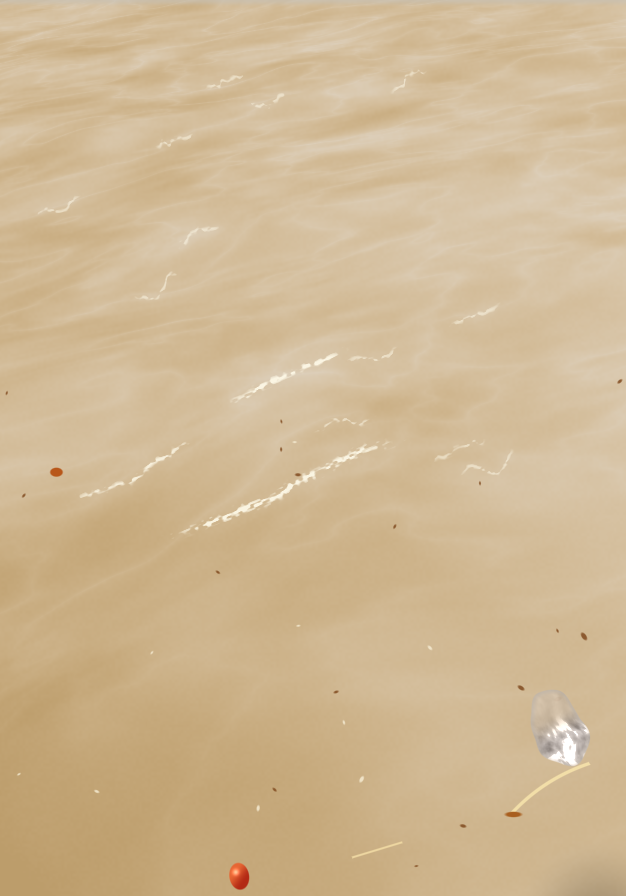
Give the GLSL for this texture, as a WebGL 2 fragment shader.

```glsl
#version 300 es
precision highp float;
// Silty tan water seen at a slant: perspective-scaled noise makes the ripples,
// broken glitter marks a few wave crests, and hashed specks, sticks,
// a red fruit and a crumpled clear bag float near the shore.
uniform vec2 u_resolution;
out vec4 fragColor;

float hash(vec2 p) {
    vec3 q = fract(vec3(p.xyx) * 0.1031);
    q += dot(q, q.yzx + 33.33);
    return fract((q.x + q.y) * q.z);
}

float noise(vec2 p) {
    vec2 i = floor(p), f = fract(p);
    f = f * f * (3.0 - 2.0 * f);
    return mix(mix(hash(i), hash(i + vec2(1, 0)), f.x),
               mix(hash(i + vec2(0, 1)), hash(i + vec2(1, 1)), f.x), f.y);
}

float fbm(vec2 p) {
    float sum = 0.0, amp = 0.5;
    for (int i = 0; i < 4; i++) {
        sum += amp * noise(p);
        p = mat2(1.7, 0.5, -0.5, 1.9) * p + 17.3;
        amp *= 0.5;
    }
    return sum / 0.94;
}

mat2 rotation(float a) {
    return mat2(cos(a), -sin(a), sin(a), cos(a));
}

// Position along a segment (x, 0 to 1) and signed distance across it (y).
vec2 alongAcross(vec2 p, vec2 a, vec2 b) {
    vec2 d = normalize(b - a);
    return vec2(dot(p - a, d) / length(b - a), dot(p - a, vec2(-d.y, d.x)));
}

// Broken sparkle along a wavy crest; x is the glitter, y the soft sheen.
vec2 crest(vec2 p, vec2 a, vec2 b, float width) {
    vec2 s = alongAcross(p, a, b);
    s.y += 0.022 * (noise(vec2(s.x * 3.0 + a.x * 40.0, a.y * 30.0)) - 0.5);
    s.y += 0.006 * (noise(vec2(s.x * 11.0, a.y * 70.0)) - 0.5);
    float taper = smoothstep(0.0, 0.25, s.x) * smoothstep(1.0, 0.75, s.x);
    float band = exp(-pow(s.y / width, 2.0)) * taper;
    vec2 cell = rotation(0.4) * p * vec2(210.0, 400.0);
    float glitter = smoothstep(0.5, 0.85, noise(cell) * 0.75 + band * 0.5 - 0.1);
    return vec2(glitter * band, exp(-pow(s.y / (width * 4.0), 2.0)) * taper);
}

float stick(vec2 p, vec2 a, vec2 b, float bow, float width, float px) {
    vec2 s = alongAcross(p, a, b);
    float d = abs(s.y - bow * 4.0 * s.x * (1.0 - s.x)) - width;
    d = max(d, max(-s.x, s.x - 1.0) * length(b - a));
    return smoothstep(px, -px, d);
}

float blob(vec2 p, vec2 radius, float px) {
    float d = (length(p / radius) - 1.0) * min(radius.x, radius.y);
    return smoothstep(px, -px, d);
}

void main() {
    vec2 p = gl_FragCoord.xy / u_resolution.y;
    float px = 0.8 / u_resolution.y;

    // Ripples shrink and flatten with distance
    float slanted = p.y - mix(0.42, 0.15, p.y) * (p.x - 0.35);
    float depth = 1.0 / (1.35 - slanted);
    vec2 w = vec2((p.x - 0.35) * depth * 5.0, depth * 9.0);
    w += 0.9 * vec2(noise(w * 0.7), noise(w * 0.7 + 31.0));
    float swell = fbm(w) - 0.5;
    float ridge = 1.0 - abs(2.0 * fbm(w * vec2(1.1, 1.4) + 53.0) - 1.0);
    float far = smoothstep(0.05, 0.65, p.y);
    float tone = mix(0.2, 0.65, smoothstep(-0.1, 0.7, p.y));
    tone += 0.55 * (p.x - 0.35) * (1.0 - 0.7 * p.y);
    tone += swell * mix(0.45, 0.85, far);
    tone += (pow(ridge, 6.0) - 0.35) * mix(0.08, 0.22, far);
    tone += 0.05 * (noise(p * 300.0) - 0.5);

    // Glitter on three long crests and many short ones
    vec2 shine = crest(p, vec2(0.17, 0.39), vec2(0.47, 0.515), 0.0055);
    shine += crest(p, vec2(0.24, 0.55), vec2(0.40, 0.61), 0.0045);
    shine += 0.8 * crest(p, vec2(0.07, 0.43), vec2(0.23, 0.51), 0.0035);
    for (int i = 0; i < 12; i++) {
        float k = float(i);
        vec2 a = vec2(0.64 * hash(vec2(k, 3.0)), 0.42 + 0.5 * hash(vec2(k, 8.0)));
        vec2 span = vec2(0.08, 0.028) * (1.3 - a.y * 0.7);
        shine += 0.5 * crest(p, a, a + span, 0.0028);
    }
    tone = clamp(tone + 0.12 * shine.y, -0.08, 1.05);
    vec3 color = mix(vec3(0.75, 0.63, 0.44), vec3(0.86, 0.80, 0.71), tone);
    color += tone * (1.0 - tone) * vec3(0.05, 0.03, 0.0);
    color = mix(color, vec3(0.99, 0.97, 0.90), min(shine.x * 1.1, 0.95));
    color = mix(color, vec3(0.78, 0.76, 0.72), 0.6 * smoothstep(0.992, 1.0, p.y));
    color *= 1.0 - 0.2 * smoothstep(0.10, 0.0, length(p - vec2(0.67, -0.03)));

    // Scattered specks, dark bark and pale foam
    for (int i = 0; i < 26; i++) {
        float k = float(i);
        vec2 at = vec2(0.7, 0.58) * vec2(hash(vec2(k, 21.0)), hash(vec2(k, 47.0)));
        float size = mix(0.0012, 0.0032, pow(hash(vec2(k, 5.0)), 2.0));
        vec2 q = rotation(k * 2.4) * (p - at);
        vec3 tint = i % 3 == 0 ? vec3(0.96, 0.92, 0.82) : vec3(0.50, 0.29, 0.12);
        color = mix(color, tint, 0.85 * blob(q, size * vec2(1.5, 0.8), px));
    }
    color = mix(color, vec3(0.72, 0.34, 0.10), blob(p - vec2(0.063, 0.473), vec2(0.007, 0.005), px));

    // Sticks
    color = mix(color, vec3(0.95, 0.87, 0.66), stick(p, vec2(0.569, 0.09), vec2(0.658, 0.148), 0.007, 0.0019, px));
    color = mix(color, vec3(0.93, 0.84, 0.63), stick(p, vec2(0.393, 0.043), vec2(0.449, 0.06), 0.0, 0.0011, px));
    color = mix(color, vec3(0.66, 0.37, 0.12), blob(p - vec2(0.573, 0.091), vec2(0.009, 0.003), px));

    // Red fruit with a lit flank
    vec2 f = rotation(0.15) * (p - vec2(0.267, 0.022));
    vec3 skin = mix(vec3(0.70, 0.16, 0.08), vec3(0.90, 0.40, 0.20), smoothstep(-0.012, 0.012, f.y - f.x));
    skin += 0.4 * exp(-dot(f - vec2(-0.003, 0.005), f - vec2(-0.003, 0.005)) * 90000.0);
    color = mix(color, skin, blob(f, vec2(0.011, 0.015), px));

    // Crumpled bag: milky above, creased and bright below
    vec2 g = rotation(0.45) * (p - vec2(0.624, 0.187));
    vec2 bent = g + 0.009 * (vec2(noise(p * 45.0), noise(p * 45.0 + 9.0)) - 0.5);
    float crease = fbm(bent * vec2(110.0, 65.0) + 4.0);
    float crumple = smoothstep(0.018, -0.012, g.y);
    vec3 film = mix(vec3(0.80, 0.73, 0.64), vec3(0.74, 0.71, 0.70), crumple);
    film += (crease - 0.5) * mix(0.15, 0.9, crumple);
    film += 0.3 * crumple * smoothstep(0.6, 0.7, crease);
    float rim = smoothstep(0.8, 1.0, length(bent / vec2(0.030, 0.043)));
    film = mix(film, vec3(0.73, 0.70, 0.67), 0.6 * rim);
    color = mix(color, film, 0.92 * blob(bent, vec2(0.030, 0.043), px));

    fragColor = vec4(clamp(color, 0.0, 1.0), 1.0);
}
```
